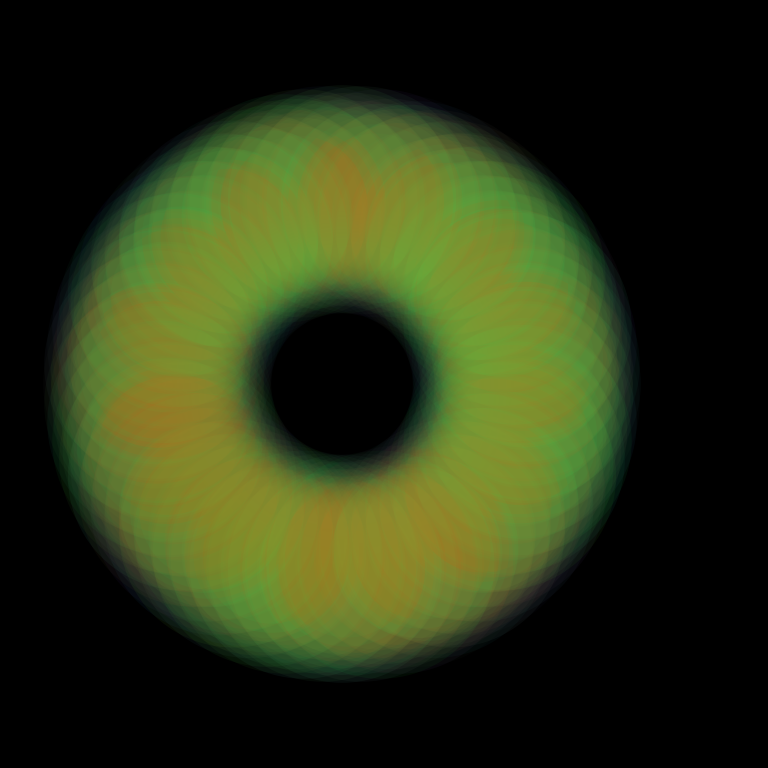
Write a three.js fragment shader that draws this background.

```glsl
// A luminous ring of translucent discs whose centres lie on a common orbit.
// Nested sizes build up a soft, faceted glow with faint hue arcs; sets of
// small discs overlap in pairs to form stepped warm petals.
varying vec2 vUv;

const float TAU = 6.2831853;
const vec2 CENTER = vec2(0.4453, 0.5);
const float ORBIT = 0.2405;
const float LARGE_RADIUS = 0.1485;
const float SMALL_RADIUS = 0.1016;
const float EDGE = 0.0008;
const int SIZES = 5;
const int DISCS = 60;
const int PETALS = 15;
const int PETAL_STEPS = 3;
const float PETAL_STEP = 0.012;
const float PETAL_PHASE = 0.1326;

// Light gathered per channel: limit, and density of the widest and smallest discs
const vec3 LIGHT_LIMIT = vec3(0.60, 0.63, 0.20);
const vec3 WIDE_DENSITY = vec3(0.11, 0.19, 0.56);
const vec3 CORE_DENSITY = vec3(0.12, 0.125, 0.12);
const vec3 GAP_SHIFT = vec3(-0.035, 0.02, 0.01);
const vec3 WARM_SHIFT = vec3(0.03, -0.025, -0.03);
const vec3 HUE_SHIFT = vec3(0.12, -0.10, -0.06);
const vec3 ARC_SHIFT = vec3(0.022, -0.018, -0.008);
const float HUE_JITTER = 1.5;

float hash(float n) {
  return fract(sin(n * 12.9898) * 43758.5453);
}

vec3 hash3(float n) {
  return vec3(hash(n), hash(n + 37.7), hash(n + 71.3));
}

// Coverage of a disc placed at an angle on the orbit
float orbitDisc(vec2 p, float angle, float radius) {
  vec2 c = ORBIT * vec2(cos(angle), sin(angle));
  return 1.0 - smoothstep(-EDGE, EDGE, length(p - c) - radius);
}

void main() {
  vec2 p = vUv - CENTER;
  float r = length(p);
  vec3 density = vec3(0.0);
  float arcs = 0.0;

  // Dense rings of faint discs, from wide to narrow, every other one turned
  float share = float(PETALS) / float(DISCS);
  for (int k = 0; k < SIZES; k++) {
    float s = float(k) / float(SIZES);
    float radius = mix(LARGE_RADIUS, SMALL_RADIUS, s);
    float turn = 0.5 * mod(float(k), 2.0);
    vec3 layer = mix(WIDE_DENSITY, CORE_DENSITY, s) * share;
    for (int i = 0; i < DISCS; i++) {
      float id = float(k * DISCS + i);
      float angle = TAU * (float(i) + turn) / float(DISCS);
      float cover = orbitDisc(p, angle, radius);
      vec3 tint = 1.0 + HUE_JITTER * (hash3(id + 1.0) - 0.5);
      density += layer * tint * cover;
      // Alternate signs keep the hue arcs fine
      float side = 1.0 - 2.0 * mod(float(i), 2.0);
      arcs += cover * side * hash(id + 0.4);
    }
  }

  // Nested core discs, whose overlaps draw the petals
  float overlap = 0.0;
  float hue = 0.0;
  for (int i = 0; i < PETALS; i++) {
    float angle = PETAL_PHASE + TAU * float(i) / float(PETALS);
    float cover = 0.0;
    for (int j = 0; j < PETAL_STEPS; j++) {
      float radius = SMALL_RADIUS + PETAL_STEP * (float(j) - 1.0);
      cover += orbitDisc(p, angle, radius) / float(PETAL_STEPS);
    }
    density += CORE_DENSITY * cover;
    overlap += cover;
    hue += cover * (0.25 * sin(angle) + 0.5 * hash(float(i) + 5.3) - 0.25);
  }

  // Fade toward the hollow middle, then saturate the gathered light
  density *= mix(0.6, 1.0, smoothstep(0.10, 0.18, r));
  vec3 light = 1.0 - exp(-density);
  vec3 color = LIGHT_LIMIT * light;

  // Petals stand out toward their tips and melt together near the middle
  float tip = smoothstep(0.15, 0.25, r);
  float warm = mix(0.6, clamp(overlap - 1.0, 0.0, 1.0), tip);
  float inside = smoothstep(0.2, 1.0, overlap);
  color += inside * mix(GAP_SHIFT, WARM_SHIFT, warm);
  color += ARC_SHIFT * arcs * light.g;
  color *= 1.0 + HUE_SHIFT * hue * tip;

  gl_FragColor = vec4(clamp(color, 0.0, 1.0), 1.0);
}
```
